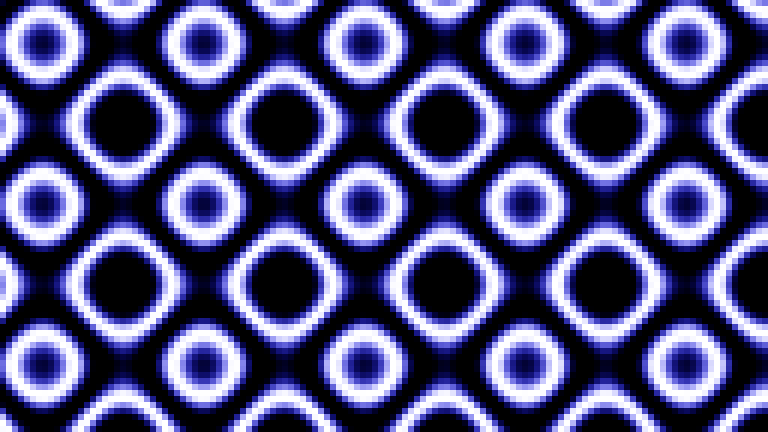
Give the GLSL for this pattern, as a Shadertoy shader.

```glsl
const float TAU = 6.2831853;
const float BLOCK_ROWS = 72.0;                // mosaic blocks per canvas height
const float PERIOD = 0.3722;                  // repeat size, in canvas heights
const vec2 RING_CENTER = vec2(0.844, 0.527);  // centre of one small ring
const float SMALL_LEVEL = 1.36;               // wave level of the small rings
const float LARGE_LEVEL = -0.67;              // wave level of the large rings
const float CORE_WIDTH = 0.08;                // half width of the white core
const float GLOW_WIDTH = 0.78;                // half width of the whole glow

// Snap to block centres, blending over one pixel at block borders
vec2 snapToBlocks(vec2 p) {
    vec2 q = p * BLOCK_ROWS;
    vec2 corner = floor(q + 0.5);
    float pixel = BLOCK_ROWS / iResolution.y;
    return (corner + clamp((q - corner) / pixel, -0.5, 0.5)) / BLOCK_ROWS;
}

// Crossed waves: peaks hold small rings, troughs hold rounded diamonds
float waveField(vec2 p) {
    vec2 wave = cos(TAU * (p - RING_CENTER) / PERIOD);
    return wave.x + wave.y;
}

float contourGlow(float field) {
    float d = min(abs(field - SMALL_LEVEL), abs(field - LARGE_LEVEL));
    return 1.0 - smoothstep(CORE_WIDTH, GLOW_WIDTH, d);
}

// Black through blue to white
vec3 glowColor(float t) {
    float white = t * t;
    float blue = 1.0 - (1.0 - t) * (1.0 - t);
    return vec3(white, white, blue);
}

void mainImage(out vec4 fragColor, in vec2 fragCoord) {
    vec2 p = snapToBlocks(fragCoord / iResolution.y);
    fragColor = vec4(glowColor(contourGlow(waveField(p))), 1.0);
}
```
